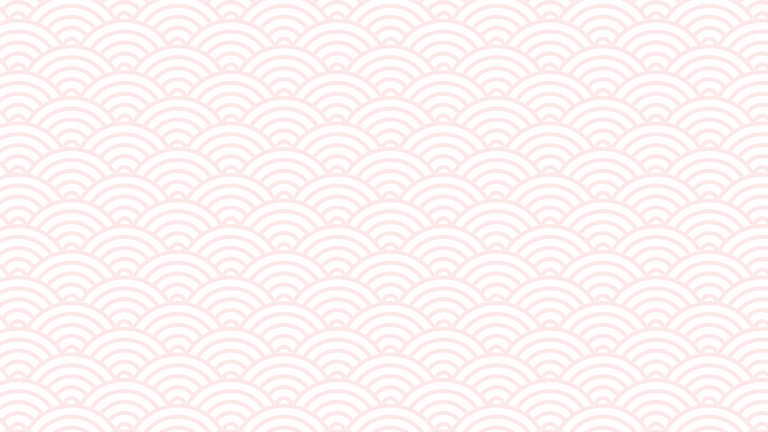
This pattern is drawn by a WebGL 1 fragment shader. Its source:

```glsl
precision highp float;
// Seigaiha waves: overlapping rows of scales, each made of five concentric rings.

uniform vec2 u_resolution;

const float ROW_STEP = 0.483;    // row height, in scale radii
const float RING_STEP = 0.206;   // distance between rings
const float RING_WIDTH = 0.076;

// 1 on a ring, 0 in the gaps; the outermost ring ends at radius 1
float ringMask(float radius, float pixel) {
  float offset = 1.0 - radius - 0.5 * RING_WIDTH;
  float fromRing = abs(mod(offset + 0.5 * RING_STEP, RING_STEP) - 0.5 * RING_STEP);
  return clamp(0.5 - (fromRing - 0.5 * RING_WIDTH) / pixel, 0.0, 1.0);
}

void main() {
  // One unit is a scale radius; the origin is the centre of one scale
  float pixel = 1.0 / (0.12305 * u_resolution.y);
  vec2 p = (gl_FragCoord.xy / u_resolution.y - vec2(0.9035, 0.418)) / 0.12305;

  vec3 white = vec3(1.0, 0.993, 0.993);
  vec3 pink = vec3(0.99, 0.91, 0.91);
  vec3 color = white;

  // Paint from the back row down to the front row
  float nearestRow = floor(p.y / ROW_STEP);
  for (int i = 0; i < 5; i++) {
    float row = nearestRow + 1.0 - float(i);
    float x = mod(p.x + mod(row, 2.0) + 1.0, 2.0) - 1.0;
    float radius = length(vec2(x, p.y - row * ROW_STEP));
    float coverage = clamp(0.5 + (1.0 - radius) / pixel, 0.0, 1.0);
    vec3 scaleColor = mix(white, pink, ringMask(radius, pixel));
    color = mix(color, scaleColor, coverage);
  }

  gl_FragColor = vec4(color, 1.0);
}
```
